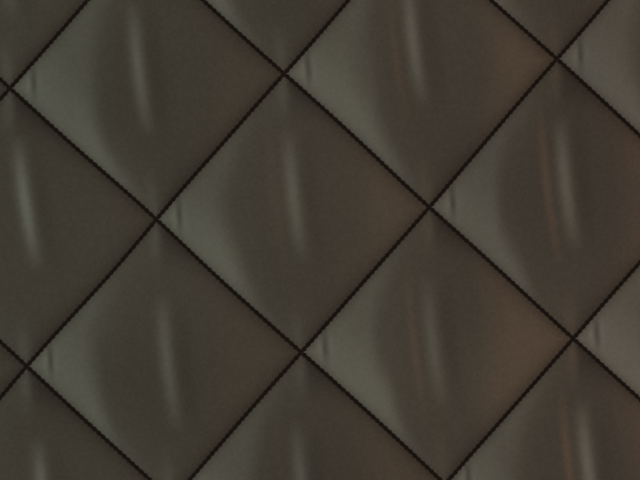
Write a Shadertoy shader that draws this texture.

```glsl
// Dark satin fabric quilted into slanted, padded diamonds with stitched seams.

// Lattice, in units of canvas height
const vec2 KNOT = vec2(0.894, 0.571);      // one seam crossing
const vec2 SIDE_A = vec2(0.302, -0.276);   // seam falling to the right
const vec2 SIDE_B = vec2(0.267, 0.306);    // seam rising to the right
const float WARP = 0.007;
const float SEAM_HALF_WIDTH = 0.0036;
const float SHADOW_WIDTH = 0.016;
const float STITCHES_PER_SIDE = 34.0;
const float STITCH_DEPTH = 0.0007;
const float GRAIN = 0.012;

// Colours
const vec3 CORE = vec3(0.235, 0.215, 0.187);
const vec3 CLOTH = vec3(0.265, 0.252, 0.220);
const vec3 SHEEN = vec3(0.350, 0.346, 0.312);
const vec3 WARM = vec3(0.335, 0.275, 0.225);
const vec3 SEAM = vec3(0.095, 0.075, 0.060);

float hash(vec2 p) {
    vec3 q = fract(vec3(p.xyx) * 0.1031);
    q += dot(q, q.yzx + 33.33);
    return fract((q.x + q.y) * q.z);
}

float noise(vec2 p) {
    vec2 i = floor(p), f = fract(p);
    f = f * f * (3.0 - 2.0 * f);
    return mix(mix(hash(i), hash(i + vec2(1, 0)), f.x),
               mix(hash(i + vec2(0, 1)), hash(i + vec2(1, 1)), f.x), f.y);
}

// Soft upright streak: bright along a bent centre line, fading at both ends
float streak(vec2 d, vec2 centre, float width, float reach) {
    vec2 k = d - centre;
    float taper = max(1.0 - k.y * k.y / (reach * reach), 0.0);
    float bend = 0.07 * k.y * k.y - 0.06 * k.y;
    return taper * exp(-pow((k.x - bend) / width, 2.0));
}

// Satin colour; d runs from -1 to 1 between opposite corners of a diamond
vec3 satin(vec2 d, vec2 cell, float warmth) {
    float r1 = hash(cell + 11.3), r2 = hash(cell + 47.1), r3 = hash(cell + 83.7);
    float ripple = noise(d * vec2(5.0, 2.0) + cell * 7.3) - 0.5;
    float bulge = 1.0 - d.y * d.y;

    // Lens-shaped core, with lit cloth to its left and warm cloth to its right
    float left = d.x + (0.38 + 0.16 * r1) * bulge + 0.12 * ripple * bulge;
    float right = d.x - (0.20 + 0.25 * r2) * bulge - 0.15 * ripple * bulge;
    float lit = 1.0 - smoothstep(-0.12, 0.08, left);
    float lowEdge = 1.0 - smoothstep(0.12, 0.75, d.x + d.y + 1.0);
    vec3 col = mix(CLOTH, CORE, smoothstep(-0.2, 0.3, left) * (0.65 + 0.35 * r3));
    col = mix(col, SHEEN, lit * (0.40 + 0.45 * lowEdge));
    col = mix(col, WARM, smoothstep(-0.05, 0.35, right) * (0.08 + 0.55 * warmth));

    // Highlights and folds over the crown of the padding
    vec2 crown = vec2(0.14 * (r1 - 0.5), 0.10 + 0.25 * (r2 - 0.5));
    col = mix(col, SHEEN * 1.04, streak(d, crown, 0.055, 0.50) * (0.45 + 0.45 * r3));
    col = mix(col, CORE * 0.88, streak(d, crown + vec2(0.13, -0.05), 0.07, 0.55) * 0.5);
    col = mix(col, WARM, streak(d, crown + vec2(-0.14, 0.0), 0.035, 0.60) * warmth * 0.6);

    // Creases gathered at the top and bottom corners
    float tip = smoothstep(0.55, 0.95, abs(d.y));
    col *= 1.0 - 0.16 * tip * smoothstep(-0.02, 0.05, d.x) * step(0.0, d.y);
    col = mix(col, mix(SHEEN, WARM, warmth),
              tip * exp(-pow((d.x + 0.02) / 0.05, 2.0)) * 0.35);

    // Pucker beside the left corner
    vec2 k = (d - vec2(-0.83, 0.03)) / vec2(0.04, 0.10);
    col *= 1.0 - 0.22 * exp(-dot(k, k)) * sin(k.x * 2.2 + 1.2);
    return col;
}

void mainImage(out vec4 fragColor, in vec2 fragCoord) {
    float pixel = 1.0 / iResolution.y;
    vec2 p = fragCoord * pixel;
    float across = fragCoord.x / iResolution.x;

    // Lattice coordinates with a slight sag in the seams
    vec2 sag = vec2(noise(p * 4.0 + 3.1), noise(p * 4.0 + 19.7)) - 0.5;
    vec2 q = inverse(mat2(SIDE_A, SIDE_B)) * (p + WARP * sag - KNOT);
    vec2 cell = floor(q);
    vec2 f = fract(q) - 0.5;
    vec2 d = vec2(f.x + f.y, f.y - f.x);

    // Distance to the seams, notched by the stitches
    float area = abs(SIDE_A.x * SIDE_B.y - SIDE_A.y * SIDE_B.x);
    vec2 height = area / vec2(length(SIDE_B), length(SIDE_A));
    vec2 edge = (0.5 - abs(f)) * height;
    edge += STITCH_DEPTH * sin(6.28318 * STITCHES_PER_SIDE * q.yx);
    float seamDist = min(edge.x, edge.y);

    float warmth = smoothstep(0.25, 0.95, across + 0.15 * (noise(p * 3.0) - 0.5));
    vec3 col = satin(d, cell + 20.0, warmth);
    col *= mix(vec3(0.97, 1.0, 0.97), vec3(1.03, 0.98, 0.96), across);
    col *= 0.95 + 0.10 * noise(p * 5.0 + 40.0);

    // Cloth turns into the seam; the upper and right flanks fall deeper in shade
    float flank = smoothstep(-0.1, 0.2, max(f.x, f.y) + min(f.x, f.y));
    float shade = exp(-max(seamDist, 0.0) / (SHADOW_WIDTH * (0.45 + 0.5 * flank)));
    col = mix(col, SEAM, shade * 0.50);
    float soft = max(pixel, 0.0018);
    col = mix(SEAM, col, smoothstep(-soft, soft, seamDist - SEAM_HALF_WIDTH));

    // Weave grain
    col += GRAIN * (noise(p * 330.0) + noise(p * 170.0) - 1.0);
    fragColor = vec4(clamp(col, 0.0, 1.0), 1.0);
}
```
